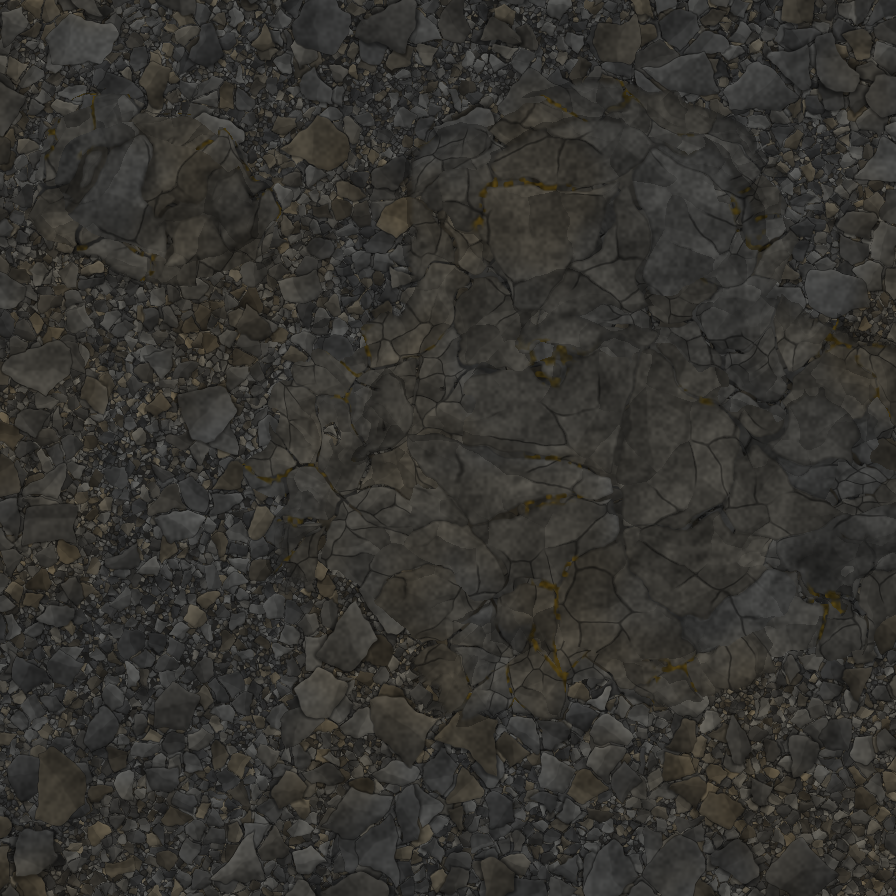
Write a Shadertoy shader that draws this texture.

```glsl
// Dark volcanic gravel with a cracked bedrock outcrop and specks of moss.
// Rounded Voronoi stones are stacked from grit to rubble, then broken,
// facetted slabs are laid on top where a field of ellipses allows them.

const vec3 SOIL = vec3(0.122, 0.120, 0.115);
const vec3 STONE_DARK = vec3(0.160, 0.160, 0.157);
const vec3 STONE_LIGHT = vec3(0.293, 0.291, 0.277);
const vec3 SLAB = vec3(0.219, 0.219, 0.212);
const vec3 MOSS = vec3(0.265, 0.215, 0.065);
const vec3 WARM = vec3(1.06, 0.99, 0.87);
const vec3 COOL = vec3(0.985, 0.995, 1.02);
const vec2 LIGHT = vec2(-0.55, 0.83);
const mat2 TURN = mat2(0.83, 0.56, -0.56, 0.83);
const float GRIT_SCALE = 190.0;
const float COARSEST_SCALE = 18.0;
const float LAYER_RANGE = 6.4;
const int LAYERS = 5;
// Outcrops: centre xy, radii zw
const vec4 OUTCROPS[3] = vec4[3](
  vec4(0.67, 0.46, 0.26, 0.18),
  vec4(0.68, 0.75, 0.16, 0.10),
  vec4(0.17, 0.79, 0.11, 0.07));

struct Cell { float edge; vec2 normal, offset, id, centre; };

vec3 hash3(vec2 p) {
  uvec3 v = uvec3(ivec3(ivec2(floor(p)) + 4096, 77));
  v = v * 1664525u + 1013904223u;
  for (int k = 0; k < 2; k++) {
    v.x += v.y * v.z; v.y += v.z * v.x; v.z += v.x * v.y;
    v ^= v >> 16u;
  }
  return vec3(v & 65535u) / 65535.0;
}

float noise(vec2 p) {
  vec2 i = floor(p), f = fract(p), e = vec2(0, 1);
  f = f * f * (3.0 - 2.0 * f);
  return mix(mix(hash3(i).x, hash3(i + e.yx).x, f.x),
             mix(hash3(i + e.xy).x, hash3(i + e.yy).x, f.x), f.y);
}

float fbm(vec2 p) {
  float sum = 0.0, amp = 0.53;
  for (int k = 0; k < 4; k++) {
    sum += amp * noise(p);
    p = mat2(1.6, 1.2, -1.2, 1.6) * p + 7.3;
    amp *= 0.5;
  }
  return sum;
}

vec2 warp(vec2 p) { return vec2(fbm(p), fbm(p + 31.7)) - 0.5; }

vec2 site(vec2 g) { return g + 0.04 + 0.92 * hash3(g).xy; }

// Nearest cell, with a slightly rounded distance to its border
Cell voronoi(vec2 p) {
  vec2 home = vec2(0), id = home, normal = LIGHT;
  float best = 9.0, edge = 9.0, nearest = 9.0;
  for (int k = 0; k < 9; k++) {
    vec2 g = floor(p) + vec2(k % 3, k / 3) - 1.0, r = site(g) - p;
    if (dot(r, r) < best) { best = dot(r, r); home = r; id = g; }
  }
  for (int k = 0; k < 25; k++) {
    if (k == 12) continue;
    vec2 r = site(id + vec2(k % 5, k / 5) - 2.0) - p;
    vec2 n = normalize(r - home);
    float d = dot(0.5 * (home + r), n);
    if (d < nearest) { nearest = d; normal = n; }
    float h = max(1.0 - abs(edge - d) / 0.05, 0.0);
    edge = min(edge, d) - h * h * 0.0125;
  }
  return Cell(edge, normal, -home, id, p + home);
}

// Positive where bedrock is exposed
float outcrop(vec2 uv) {
  float field = -1.0;
  for (int k = 0; k < 3; k++)
    field = max(field, 1.0 - length((uv - OUTCROPS[k].xy) / OUTCROPS[k].zw));
  return field + 0.8 * (fbm(uv * 10.0) - 0.5);
}

// Bevelled rim plus a tilted top broken by one crease
float facet(Cell c, float depth, float turn) {
  float side = dot(c.offset, vec2(cos(turn * 6.283), sin(turn * 6.283)));
  float rim = dot(c.normal, LIGHT) * (1.0 - smoothstep(0.0, 0.13, depth));
  return 0.15 * rim + 0.2 * side + 0.14 * (smoothstep(-0.03, 0.03, side) - 0.5);
}

// Cover sets how common stones are, spread how much their tones differ
vec3 addStones(vec3 ground, vec2 uv, float scale, float cover, float spread, float relief) {
  vec2 shift = scale * vec2(3.7, 1.3);
  Cell c = voronoi(TURN * uv * scale + shift + 0.5 * warp(uv * scale * 1.2));
  vec3 rnd = hash3(c.id + 517.0), tint = hash3(c.id + 1291.0);
  float clump = smoothstep(0.25, 0.75, noise((c.centre - shift) / scale * 8.0 + scale));
  if (rnd.x > cover * mix(cover, 1.5, clump)) return ground;
  float inset = mix(0.02, 0.13, rnd.y), aa = 0.7 * scale / iResolution.y;
  float depth = c.edge - inset;
  vec3 stone = mix(STONE_DARK, STONE_LIGHT, 0.45 + spread * (pow(rnd.z, 1.3) - 0.43));
  stone *= mix(COOL, WARM, smoothstep(0.5, 1.0, tint.x));
  stone *= 1.0 + facet(c, depth, tint.y) + relief;
  ground *= 1.0 - 0.42 * smoothstep(0.0, inset, c.edge);
  return mix(ground, stone, smoothstep(-aa, aa, depth));
}

vec3 addSlabs(vec3 ground, vec2 uv, float scale, float threshold, float relief) {
  float field = outcrop(uv) - threshold;
  vec2 bend = 0.16 * warp(uv * 6.0) + 0.012 * warp(uv * 38.0);
  Cell c = voronoi((TURN * uv + bend) * scale);
  vec3 rnd = hash3(c.id + 233.0);
  if (rnd.x * 0.3 > field + 0.3) return ground;
  float inset = 0.003 + 0.03 * smoothstep(0.4, 0.75, noise(uv * 19.0));
  float depth = min(c.edge - inset, 0.3 * (field + 0.2));
  float aa = 0.8 * scale / iResolution.y;
  vec3 slab = SLAB * mix(COOL, WARM, 0.55 * rnd.y) * (0.94 + 0.12 * rnd.z);
  slab *= 1.0 + 0.4 * facet(c, depth, rnd.y) + 1.2 * relief;
  // Broken planes and hairline cracks
  Cell plane = voronoi((TURN * uv + bend * 0.7) * scale * 2.3 + 40.0);
  vec3 face = hash3(plane.id + 71.0);
  slab *= 1.0 + 0.7 * facet(plane, 1.0, face.x) + 0.1 * (face.y - 0.5);
  float hairline = 1.0 - smoothstep(0.0, 0.03 + 2.0 * aa, plane.edge);
  slab *= 1.0 - 0.4 * hairline * smoothstep(0.45, 0.65, noise(uv * 23.0 + 9.0));
  slab *= 0.8 + 0.2 * smoothstep(0.0, 0.03, depth);
  vec3 col = mix(ground * 0.75, slab, smoothstep(-aa, aa, depth));
  // Moss along a few of the cracks
  float moss = smoothstep(0.66, 0.78, noise(uv * 13.0 + 3.0));
  moss *= 1.0 - smoothstep(0.01, 0.06, c.edge);
  moss *= smoothstep(0.4, 0.65, noise(uv * 170.0));
  return mix(col, MOSS * (0.5 + 0.7 * noise(uv * 230.0)), 0.9 * moss);
}

void mainImage(out vec4 fragColor, in vec2 fragCoord) {
  vec2 uv = fragCoord / iResolution.xy;

  // Rough rock surface lit from the upper left
  vec2 p = uv * 34.0 + 0.9 * warp(uv * 12.0);
  float relief = 0.6 * (fbm(p - LIGHT * 0.14) - fbm(p + LIGHT * 0.14));
  relief += 0.2 * (noise(uv * 240.0) - 0.5);

  // Grit, then rubble from small to large, then bedrock
  vec3 col = SOIL * (0.75 + 0.5 * noise(uv * 160.0));
  col = addStones(col, uv, GRIT_SCALE, 0.86, 1.3, relief);
  for (int k = 0; k < LAYERS; k++) {
    float size = float(k) / float(LAYERS - 1);
    float scale = COARSEST_SCALE * pow(LAYER_RANGE, 1.0 - size);
    col = addStones(col, uv, scale, mix(0.6, 0.2, size), mix(1.2, 0.55, size), relief);
  }
  col = addSlabs(col, uv, 15.0, -0.2, relief);
  col = addSlabs(col, uv, 8.0, 0.15, relief);

  // Broad stains and damp ground
  col *= mix(vec3(1), WARM, 0.6 * smoothstep(0.48, 0.7, fbm(uv * 5.0 + 11.0)));
  col *= 0.93 + 0.16 * fbm(uv * 4.0 + 23.0);
  fragColor = vec4(col, 1.0);
}
```
